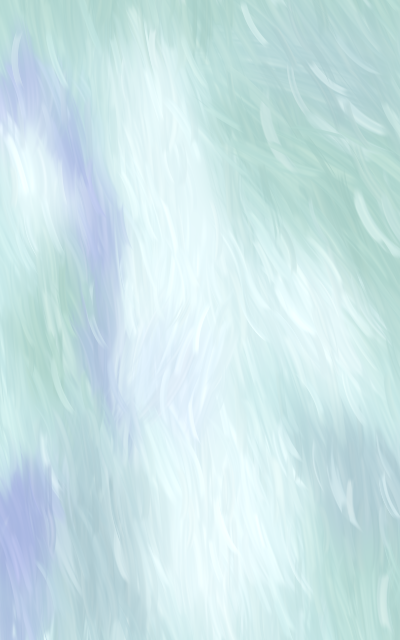
A Shadertoy shader for this background:

```glsl
// Pale abstract painting: layered dry-brush strokes in ice, mint, sage and periwinkle.

// Pigments
const vec3 ICE   = vec3(0.91, 0.98, 0.99);
const vec3 MINT  = vec3(0.78, 0.91, 0.91);
const vec3 SAGE  = vec3(0.68, 0.83, 0.80);
const vec3 MIST  = vec3(0.70, 0.81, 0.84);
const vec3 LILAC = vec3(0.84, 0.90, 0.98);
const vec3 PERI  = vec3(0.66, 0.71, 0.89);

// Brush settings (lengths in canvas heights)
const int   LAYERS       = 6;
const float FIRST_SIZE   = 0.27;
const float SIZE_RATIO   = 0.72;
const float STROKE_REACH = 1.15;
const float STROKE_WIDTH = 0.34;
const float WIDTH_RATIO  = 0.82;
const float OPACITY      = 0.80;
const float RELIEF       = 0.17;
const float TONE_JITTER  = 0.05;
const float LEAN         = 0.28;
const float BASE_ANGLE   = 1.76;

float hash(vec2 p) {
    vec3 q = fract(vec3(p.xyx) * 0.1031);
    q += dot(q, q.yzx + 33.33);
    return fract((q.x + q.y) * q.z);
}

float noise(vec2 p) {
    vec2 i = floor(p), f = fract(p);
    f = f * f * (3.0 - 2.0 * f);
    return mix(mix(hash(i), hash(i + vec2(1, 0)), f.x),
               mix(hash(i + vec2(0, 1)), hash(i + vec2(1, 1)), f.x), f.y);
}

// Soft leaning ellipse, 1 inside and 0 outside
float patchMask(vec2 uv, vec2 centre, vec2 radius) {
    vec2 d = uv - centre;
    d.x += LEAN * d.y;
    return 1.0 - smoothstep(0.35, 1.45, length(d / radius));
}

void wash(inout vec3 paint, vec3 pigment, float amount, vec2 uv, vec2 centre, vec2 radius) {
    paint = mix(paint, pigment, amount * patchMask(uv, centre, radius));
}

// Broad colour areas, with outlines bent by layered sines
vec3 underpainting(vec2 uv) {
    uv += 0.020 * sin(uv.yx * vec2(17.0, 13.0) + vec2(0.5, 2.0))
        + 0.010 * sin(uv.yx * vec2(41.0, 37.0) + uv * 9.0);
    vec3 c = MINT;
    // greens and greys around the border
    wash(c, SAGE, 0.85, uv, vec2(0.50, 1.04), vec2(0.95, 0.13));
    wash(c, SAGE, 0.95, uv, vec2(0.96, 0.69), vec2(0.22, 0.27));
    wash(c, SAGE, 0.75, uv, vec2(0.71, 0.76), vec2(0.19, 0.17));
    wash(c, MIST, 0.60, uv, vec2(0.82, 0.90), vec2(0.20, 0.10));
    wash(c, SAGE, 0.65, uv, vec2(0.98, 0.08), vec2(0.19, 0.18));
    wash(c, MIST, 0.95, uv, vec2(0.90, 0.26), vec2(0.19, 0.10));
    wash(c, MIST, 0.90, uv, vec2(0.25, 0.14), vec2(0.17, 0.21));
    // open light through the middle
    wash(c, ICE, 0.85, uv, vec2(0.43, 0.76), vec2(0.13, 0.21));
    wash(c, ICE, 1.00, uv, vec2(0.45, 0.50), vec2(0.20, 0.24));
    wash(c, ICE, 1.00, uv, vec2(0.54, 0.17), vec2(0.20, 0.20));
    wash(c, ICE, 0.85, uv, vec2(0.79, 0.49), vec2(0.17, 0.12));
    wash(c, LILAC, 0.50, uv, vec2(0.44, 0.42), vec2(0.12, 0.10));
    // violet and white along the left side
    wash(c, PERI, 0.90, uv, vec2(0.05, 0.85), vec2(0.08, 0.08));
    wash(c, PERI, 0.90, uv, vec2(0.19, 0.69), vec2(0.09, 0.16));
    wash(c, ICE,  0.90, uv, vec2(0.09, 0.72), vec2(0.10, 0.15));
    wash(c, SAGE, 0.95, uv, vec2(0.16, 0.47), vec2(0.12, 0.13));
    wash(c, PERI, 0.55, uv, vec2(0.28, 0.42), vec2(0.06, 0.12));
    wash(c, PERI, 0.90, uv, vec2(0.04, 0.18), vec2(0.11, 0.11));
    wash(c, PERI, 0.65, uv, vec2(0.04, 0.03), vec2(0.11, 0.06));
    return c;
}

float strokeAngle(vec2 uv, float random) {
    float crossed = patchMask(uv, vec2(0.72, 0.82), vec2(0.22, 0.13));
    float sweep = smoothstep(0.5, 0.8, uv.x) * smoothstep(0.25, 0.55, uv.y);
    float arc = patchMask(uv, vec2(0.46, 0.45), vec2(0.14, 0.10));
    return BASE_ANGLE + 0.30 * sweep - 0.65 * arc
         + (random - 0.5) * 0.38 + random * crossed * 0.9;
}

// One ragged brush mark laid over the paint; size is its cell width
void brush(inout vec3 paint, vec2 p, vec2 centre, float size, float width, vec2 id, float aspect) {
    vec2 toUv = vec2(1.0 / aspect, 1.0);
    float random = hash(id + 7.3), tone = hash(id + 19.7);
    float angle = strokeAngle(centre * toUv, random);
    vec2 dir = vec2(cos(angle), sin(angle)), d = p - centre;
    float along = dot(d, dir), across = dot(d, vec2(-dir.y, dir.x));
    across += (tone - 0.5) * 0.5 * along * along / size;
    if (abs(along) > size * STROKE_REACH || abs(across) > width * 1.3) return;

    vec2 seed = 60.0 * vec2(random, tone);
    float bristle = 0.60 * noise(vec2(along * 6.0, across * 120.0) + seed)
                  + 0.40 * noise(vec2(along * 13.0, across * 290.0) + seed.yx);
    float reach = size * STROKE_REACH * (1.0 - 0.5 * noise(vec2(across * 110.0, seed.x)));
    float ends = 1.0 - smoothstep(0.65 * reach, reach, abs(along));
    float sides = 1.0 - smoothstep(0.65, 1.0, abs(across) / width + 0.5 * (bristle - 0.5));
    float cover = ends * sides * smoothstep(0.18, 0.5, bristle) * OPACITY;

    vec3 pigment = underpainting(mix(centre, p, 0.6) * toUv);
    pigment = mix(pigment, ICE, 0.5 * smoothstep(0.82, 0.95, tone));
    pigment += (bristle - 0.5) * RELIEF * vec3(1.0, 0.65, 0.5) + (random - 0.5) * TONE_JITTER;
    paint = mix(paint, pigment, cover);
}

void mainImage(out vec4 fragColor, in vec2 fragCoord) {
    vec2 p = fragCoord / iResolution.y;
    float aspect = iResolution.x / iResolution.y;
    vec3 paint = underpainting(p / vec2(aspect, 1.0));

    // Jittered cells of strokes, from broad to fine
    float size = FIRST_SIZE, width = FIRST_SIZE * STROKE_WIDTH;
    for (int layer = 0; layer < LAYERS; layer++) {
        vec2 shift = vec2(0.37, 0.61) * float(layer);
        vec2 cell = floor(p / size + shift);
        for (int k = 0; k < 9; k++) {
            vec2 id = cell + vec2(k % 3 - 1, k / 3 - 1);
            vec2 key = id + 50.0 + 31.0 * float(layer);
            vec2 jitter = 0.6 * (vec2(hash(key), hash(key + 3.1)) - 0.5);
            brush(paint, p, (id + 0.5 + jitter - shift) * size, size, width, key, aspect);
        }
        size *= SIZE_RATIO;
        width *= SIZE_RATIO * WIDTH_RATIO;
    }
    fragColor = vec4(clamp(paint, 0.0, 1.0), 1.0);
}
```
